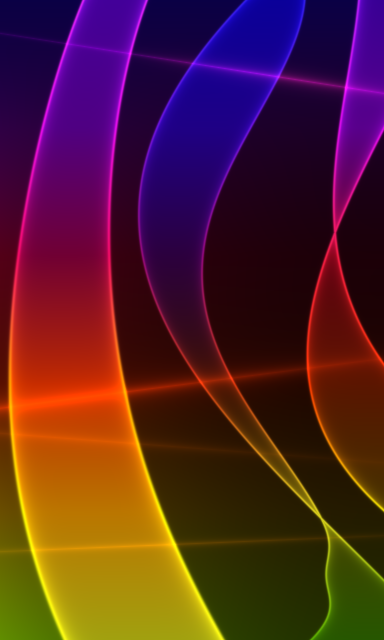
Reproduce this background procedurally as a WebGL 2 fragment shader.

```glsl
#version 300 es
precision highp float;

uniform vec2 u_resolution;
out vec4 fragColor;

// Newton polynomial over six evenly spaced heights, from forward differences
float curve(float t, float start, float d1, float d2, float d3, float d4, float d5) {
    return start + t * (d1 + (t - 1.0) / 2.0 * (d2 + (t - 2.0) / 3.0 *
        (d3 + (t - 3.0) / 4.0 * (d4 + (t - 4.0) / 5.0 * d5))));
}

// Signed distance to the zero line of a field, in canvas heights
float toDistance(float field) {
    float slope = length(vec2(dFdx(field), dFdy(field)));
    return field / max(slope, 1e-6) / u_resolution.y;
}

// Vertical gradient through six evenly spaced colours
vec3 ramp(float t, vec3 a, vec3 b, vec3 c, vec3 d, vec3 e, vec3 f) {
    vec3 col = mix(a, b, clamp(t, 0.0, 1.0));
    col = mix(col, c, clamp(t - 1.0, 0.0, 1.0));
    col = mix(col, d, clamp(t - 2.0, 0.0, 1.0));
    col = mix(col, e, clamp(t - 3.0, 0.0, 1.0));
    return mix(col, f, clamp(t - 4.0, 0.0, 1.0));
}

// Translucent band between two curves, with glowing rims
vec3 ribbon(vec3 col, float x, float left, float right, vec3 fill, vec3 rim, float width) {
    float a = toDistance(x - left);
    float b = toDistance(x - right);
    float side = a * b < 0.0 ? -1.0 : 1.0;
    vec2 d = abs(vec2(a, b));
    float inside = clamp(0.5 - side * min(d.x, d.y) * u_resolution.y, 0.0, 1.0);
    vec2 core = exp(-d * d / (width * width));
    vec2 inner = exp(-d / (width * 3.5));
    vec2 outer = exp(-d / width);
    float glow = mix(0.3 * (outer.x + outer.y), 0.45 * (inner.x + inner.y), inside);
    col = mix(col, fill, inside);
    col += rim * glow * 0.7;
    return mix(col, rim, min(0.85 * max(core.x, core.y), 1.0));
}

// Soft slanted streak, brightest around a point along its length
float beam(vec2 p, float height, float slope, float width, float peak, float reach) {
    float d = abs(p.y - height - slope * p.x);
    float along = (p.x - peak) / reach;
    return exp(-d / width - along * along);
}

void main() {
    // x runs across the width, y runs down from the top
    vec2 p = gl_FragCoord.xy / u_resolution;
    p.y = 1.0 - p.y;
    float t = 5.0 * p.y;

    // Backdrop, darker towards the right
    vec3 col = ramp(t, vec3(0.04, 0.0, 0.27), vec3(0.13, 0.0, 0.19), vec3(0.18, 0.0, 0.05),
        vec3(0.17, 0.03, 0.0), vec3(0.23, 0.17, 0.0), vec3(0.21, 0.31, 0.0));
    float shade = 0.6 + 1.2 * (1.0 - p.x) * (1.0 - p.x);
    col *= mix(1.0, shade, smoothstep(0.0, 0.4, p.y));

    // Middle ribbon, pinched low on the right
    float left = curve(t, 0.6413, -0.2326, 0.1957, -0.0043, -0.0478, -0.0065);
    float right = curve(t, 0.7935, -0.1413, 0.0174, 0.1891, -0.2609, -0.037);
    right -= 0.035 * exp(-pow((p.y - 0.9) / 0.045, 2.0));
    vec3 fill = ramp(t, vec3(0.04, 0.0, 0.6), vec3(0.12, 0.0, 0.52), vec3(0.17, 0.0, 0.24),
        vec3(0.21, 0.06, 0.01), vec3(0.27, 0.24, 0.0), vec3(0.15, 0.34, 0.0));
    vec3 rim = ramp(t, vec3(0.2, 0.12, 0.92), vec3(0.44, 0.08, 0.88), vec3(0.6, 0.04, 0.5),
        vec3(0.76, 0.2, 0.06), vec3(0.9, 0.85, 0.12), vec3(0.36, 0.7, 0.0));
    col = ribbon(col, p.x, left, right, fill, rim, 0.0018);

    // Right ribbon, crossing itself
    left = curve(t, 0.9348, -0.05, 0.0457, 0.1174, 0.0, 0.0);
    right = curve(t, 1.1739, -0.1739, 0.0239, 0.0826, 0.0522, 0.0);
    fill = ramp(t, vec3(0.22, 0.0, 0.58), vec3(0.34, 0.0, 0.54), vec3(0.36, 0.0, 0.06),
        vec3(0.34, 0.08, 0.0), vec3(0.27, 0.2, 0.0), vec3(0.2, 0.3, 0.0));
    rim = ramp(t, vec3(0.75, 0.12, 1.0), vec3(0.9, 0.05, 0.95), vec3(1.0, 0.12, 0.28),
        vec3(1.0, 0.22, 0.0), vec3(1.0, 0.95, 0.0), vec3(0.7, 0.9, 0.0));
    col = ribbon(col, p.x, left, right, fill, rim, 0.002);

    // Broad left ribbon
    left = curve(t, 0.2174, -0.1065, 0.0435, -0.0022, 0.0174, -0.0152);
    right = curve(t, 0.3826, -0.0804, 0.063, -0.0087, 0.0152, -0.0196);
    fill = ramp(t, vec3(0.26, 0.0, 0.6), vec3(0.31, 0.0, 0.51), vec3(0.44, 0.0, 0.2),
        vec3(0.72, 0.16, 0.0), vec3(0.73, 0.46, 0.0), vec3(0.63, 0.63, 0.06));
    rim = ramp(t, vec3(0.9, 0.14, 1.0), vec3(0.95, 0.06, 0.95), vec3(1.0, 0.05, 0.42),
        vec3(1.0, 0.65, 0.0), vec3(1.0, 1.0, 0.0), vec3(1.0, 1.0, 0.08));
    col = ribbon(col, p.x, left, right, fill, rim, mix(0.002, 0.0032, p.y));

    // Light streaks
    col += vec3(0.36, 0.05, 0.2) * beam(p, 0.052, 0.094, 0.008, 0.75, 0.3);
    col += vec3(0.16, 0.0, 0.16) * beam(p, 0.052, 0.094, 0.002, 0.5, 0.8);
    col += vec3(0.38, 0.08, 0.0) * beam(p, 0.638, -0.078, 0.008, 0.25, 0.65);
    col += vec3(0.14, 0.03, 0.0) * beam(p, 0.638, -0.078, 0.03, 0.1, 0.8);
    col += vec3(0.13, 0.05, 0.0) * beam(p, 0.677, 0.046, 0.007, 0.2, 0.7);
    col += vec3(0.2, 0.09, 0.0) * beam(p, 0.862, -0.025, 0.004, 0.4, 0.6);

    fragColor = vec4(clamp(col, 0.0, 1.0), 1.0);
}
```
